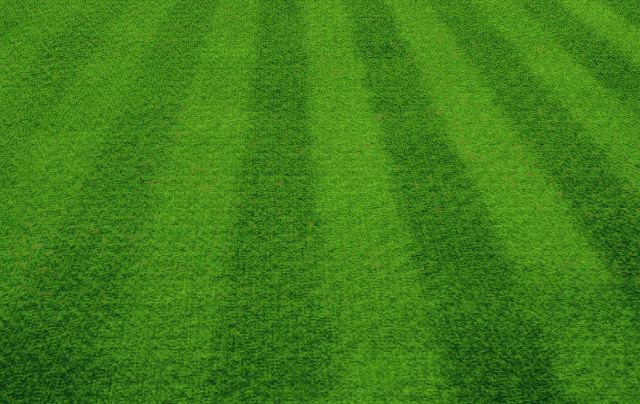
A WebGL 2 fragment shader for this texture:

```glsl
#version 300 es
// Mown lawn: light and dark stripes fanning out in perspective, with grass grain and dry specks.
precision highp float;

uniform vec2 u_resolution;
out vec4 fragColor;

const float PI = 3.14159265;
const vec3 SHADE_GREEN = vec3(0.09, 0.28, 0.07);
const vec3 MID_GREEN   = vec3(0.24, 0.51, 0.09);
const vec3 SUN_GREEN   = vec3(0.38, 0.66, 0.13);
const vec3 DRY_STRAW   = vec3(0.50, 0.54, 0.17);

float hash(vec2 p) {
    return fract(sin(dot(p, vec2(127.1, 311.7))) * 43758.5453);
}

float noise(vec2 p) {
    vec2 cell = floor(p);
    vec2 f = fract(p);
    f = f * f * (3.0 - 2.0 * f);
    return mix(mix(hash(cell), hash(cell + vec2(1.0, 0.0)), f.x),
               mix(hash(cell + vec2(0.0, 1.0)), hash(cell + vec2(1.0, 1.0)), f.x), f.y);
}

float fbm(vec2 p, int octaves) {
    float sum = 0.0;
    float total = 0.0;
    float amplitude = 1.0;
    for (int i = 0; i < octaves; i++) {
        sum += amplitude * noise(p);
        total += amplitude;
        amplitude *= 0.6;
        p = p * 2.03 + 17.3;
    }
    return sum / total;
}

// Ground plane: x counts stripes, y runs towards the viewer at the same scale.
vec2 groundPosition(vec2 p, float farWidth, float nearWidth) {
    float nearness = 1.0 - p.y;
    float stripeWidth = mix(farWidth, nearWidth, nearness);
    float firstEdge = mix(0.747, 0.823, nearness);
    return vec2((p.x - firstEdge) / stripeWidth,
                log(stripeWidth) / (nearWidth - farWidth));
}

// Alternating stripes from -1 (dark) to 1 (light) with ragged, soft edges.
float mownStripes(vec2 ground, float softness) {
    float ragged = 0.3 * (fbm(ground * vec2(4.0, 8.0), 4) - 0.5);
    float wave = sin(PI * (ground.x + ragged));
    return 2.0 * smoothstep(-softness, softness, wave) - 1.0;
}

// Crisp blades over softer clumps, centred on zero.
float grassGrain(vec2 ground) {
    float blades = noise(ground * vec2(50.0, 66.0)) - 0.5;
    float tips = noise(ground * vec2(88.0, 104.0) + 9.7) - 0.5;
    float clumps = fbm(ground * vec2(13.0, 26.0) + 3.1, 2) - 0.5;
    return 0.56 * blades + 0.52 * tips + 0.30 * clumps;
}

// Thin rows left across the stripes by the mower.
float mowerRows(vec2 ground, float rowsPerStripe) {
    float strength = noise(ground * vec2(1.5, 3.0) + 40.0);
    return strength * sin(2.0 * PI * rowsPerStripe * ground.y + 2.0 * noise(ground * 3.0));
}

// Small worn specks gathered in loose patches.
float drySpecks(vec2 ground) {
    float patches = smoothstep(0.36, 0.62, fbm(ground * vec2(1.3, 2.6) + 21.0, 3));
    float specks = smoothstep(0.68, 0.84, noise(ground * vec2(22.0, 40.0) + 5.0));
    return patches * specks;
}

vec3 grassColor(float tone) {
    vec3 color = mix(SHADE_GREEN, MID_GREEN, min(tone * 2.0, 1.0));
    return mix(color, SUN_GREEN, max(tone * 2.0 - 1.0, 0.0));
}

void main() {
    vec2 p = gl_FragCoord.xy / u_resolution.y;
    float aspect = u_resolution.x / u_resolution.y;
    vec2 ground = groundPosition(p, 0.105, 0.302);

    // Broad light: bright far field, dim foreground and lower corners.
    float side = abs(p.x / aspect - 0.5) * 2.0;
    float light = mix(0.38, 0.62, smoothstep(0.0, 0.6, p.y));
    light -= 0.20 * side * side * (1.0 - p.y);
    light += 0.26 * (fbm(ground * vec2(0.8, 2.4) + 8.0, 4) - 0.5);

    // The stripes fade towards the left and vary along their length.
    float contrast = mix(0.06, 0.14, smoothstep(-4.0, 1.5, ground.x));
    contrast *= 0.6 + 0.8 * noise(ground * vec2(0.6, 1.6) + 31.0);
    float tone = light + contrast * mownStripes(ground, 0.5);
    tone += grassGrain(ground) + 0.07 * mowerRows(ground, 10.0);

    vec3 color = grassColor(clamp(tone, -0.15, 1.15));
    float wear = drySpecks(ground) * smoothstep(0.05, 0.45, p.y);
    color = mix(color, DRY_STRAW, 0.55 * wear);
    fragColor = vec4(clamp(color, 0.0, 1.0), 1.0);
}
```
